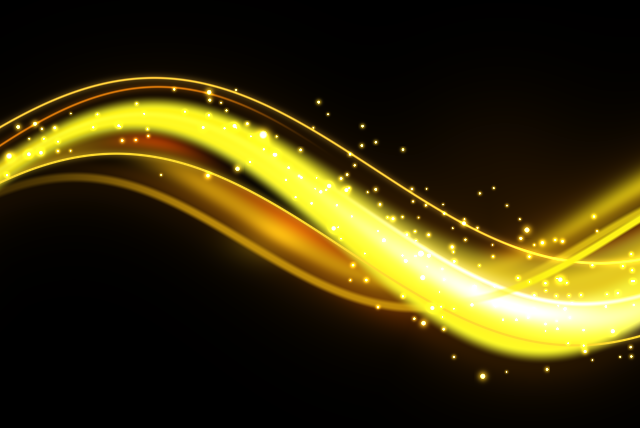
Write a Shadertoy shader that draws this background.

```glsl
// Glowing golden ribbons sweep over black, with thin light trails and sparks.
// Every ribbon follows a cosine wave given by one crest and one trough;
// sparks are jittered points in grid cells, thinned out away from the ribbon.

const float PI = 3.14159;
const vec3 BROWN  = vec3(0.31, 0.17, 0.01);
const vec3 EMBER  = vec3(0.76, 0.23, 0.00);
const vec3 GOLD   = vec3(0.82, 0.61, 0.05);
const vec3 YELLOW = vec3(1.00, 0.96, 0.09);
const vec3 PALE   = vec3(1.00, 1.00, 0.80);

// Approximate signed distance to a wave, positive above it
float waveDist(vec2 p, vec2 crest, vec2 trough) {
    float k = PI / (trough.x - crest.x);
    float a = 0.5 * (crest.y - trough.y);
    float phase = k * (p.x - crest.x);
    float height = trough.y + a + a * cos(phase);
    float slope = a * k * sin(phase);
    return (p.y - height) / sqrt(1.0 + slope * slope);
}

float bell(float d, float width) {
    return exp(-d * d / (width * width));
}

// Smooth-edged stroke of a given half width
float stroke(float d, float halfWidth, float soft) {
    return 1.0 - smoothstep(halfWidth - soft, halfWidth + soft, abs(d));
}

// Fine trail: crisp core with a faint halo
float trail(float d, float px) {
    return stroke(d, 0.0022, max(px, 0.0012)) + 0.25 * bell(d, 0.010);
}

vec3 hash3(vec2 cell) {
    vec3 q = fract(cell.xyx * vec3(0.1031, 0.1030, 0.0973));
    q += dot(q, q.yxz + 33.33);
    return fract((q.xxy + q.yzz) * q.zyx);
}

// Round spark with a white heart
vec3 spark(float d, float radius) {
    return PALE * (1.0 - smoothstep(radius * 0.5, radius, d))
         + vec3(0.75, 0.62, 0.10) * exp(-d * d / (radius * radius * 2.2));
}

// One layer of sparks scattered around the ribbon
vec3 sparkLayer(vec2 p, float size, float radius, float amount, float seed) {
    vec2 cell = floor(p / size);
    vec3 h = hash3(cell + seed);
    vec2 center = (cell + mix(vec2(0.25), vec2(0.75), h.xy)) * size;
    float spread = mix(0.055, 0.14, smoothstep(0.3, 1.2, center.x));
    float d = waveDist(center, vec2(0.34, 0.73), vec2(1.35, 0.32));
    float chance = amount * bell(d, spread);
    float r = radius * mix(0.55, 1.0, fract(h.z * 57.0));
    return step(h.z, chance) * spark(length(p - center), r);
}

void mainImage(out vec4 fragColor, in vec2 fragCoord) {
    vec2 p = fragCoord / iResolution.y;
    p.x *= 1.5 * iResolution.y / iResolution.x;
    float px = 1.0 / iResolution.y;

    // Guiding waves
    float upper = waveDist(p, vec2(0.361, 0.762), vec2(1.25, 0.379));
    float lower = waveDist(p, vec2(0.312, 0.697), vec2(1.27, 0.166));
    float thinLow = waveDist(p, vec2(0.273, 0.641), vec2(1.348, 0.193));
    float hem = waveDist(p, vec2(0.176, 0.586), vec2(0.977, 0.281));
    float swath = waveDist(p, vec2(0.195, 0.658), vec2(0.996, 0.326));
    float core = waveDist(p, vec2(0.312, 0.707), vec2(1.367, 0.258));

    // Brown haze around the whole shape
    float above = min(upper, swath - 0.03);
    float below = min(-lower, -hem);
    float haze = exp(-max(max(above, below), 0.0) / 0.065);
    float hazeX = mix(0.45, 0.85, bell(p.x - 1.1, 0.45));
    vec3 col = BROWN * haze * hazeX * smoothstep(-0.06, 0.05, max(above, below));
    col += BROWN * 0.3 * bell(length(p - vec2(1.17, 0.56)), 0.22);

    // Embers under the lower trail and beside the right bend
    float under = smoothstep(0.004, -0.004, thinLow);
    float emberA = under * bell(thinLow + 0.025, 0.055) * bell(p.x - 0.70, 0.21);
    float emberB = bell(upper - 0.01, 0.03) * smoothstep(1.1, 1.25, p.x);
    float emberC = bell(lower + 0.025, 0.022) * bell(p.x - 0.36, 0.12);
    col += EMBER * (emberA + 0.45 * emberB + 0.8 * emberC);

    // Lower golden ribbon, its hem, and the rising right-hand stroke
    float goldX = smoothstep(0.22, 0.5, p.x);
    vec3 goldTone = mix(GOLD, YELLOW, 0.6 * smoothstep(1.15, 1.45, p.x));
    col = mix(col, goldTone, 0.9 * goldX * bell(swath, 0.036));
    col += vec3(0.25, 0.22, 0.03) * bell(length((p - vec2(0.63, 0.44)) * vec2(0.6, 1.0)), 0.05);
    col = mix(col, BROWN * 1.3, 0.55 * bell(hem - 0.022, 0.022) * smoothstep(0.0, 0.5, p.x));
    col = mix(col, goldTone, stroke(hem, 0.009, 0.006) * mix(0.25, 0.85, smoothstep(0.0, 0.55, p.x)));

    // Golden fill near the left end
    float leftFill = smoothstep(-0.005, 0.005, thinLow) * smoothstep(0.03, -0.02, lower);
    col = mix(col, GOLD * 0.75, leftFill * smoothstep(0.38, 0.12, p.x) * 0.8);

    // Main ribbon with lengthwise sheen
    float topSoft = mix(0.018, 0.045, smoothstep(0.5, 1.2, p.x));
    float body = smoothstep(topSoft, -topSoft, upper) * smoothstep(-0.018, 0.018, lower);
    float t = lower / max(lower - upper, 0.01);
    float sheen = 0.5 + 0.3 * sin(t * 13.0 + 1.0) + 0.2 * sin(t * 23.0 + p.x * 2.0);
    float shade = smoothstep(0.7, 1.3, p.x) * smoothstep(0.2, 0.75, t);
    vec3 bodyTone = mix(YELLOW, vec3(0.88, 0.74, 0.09), shade * (1.0 - 0.4 * sheen));
    bodyTone = mix(bodyTone, GOLD, 0.45 * smoothstep(0.2, 0.0, p.x) * t);
    col = mix(col, bodyTone, body);
    col += vec3(0.0, 0.04, 0.10) * body * sheen;

    // White-hot core
    float heat = bell(p.x - 1.2, 0.36);
    col += vec3(0.25, 0.25, 0.85) * heat * bell(core, 0.036);
    col += vec3(0.2, 0.2, 0.5) * stroke(core - 0.032, 0.004, 0.004) * smoothstep(0.7, 1.1, p.x);

    // Light trails
    float thinTop = waveDist(p, vec2(0.361, 0.818), vec2(1.406, 0.385));
    float amber = waveDist(p, vec2(0.371, 0.797), vec2(1.35, 0.36));
    float rising = waveDist(p, vec2(0.20, 0.625), vec2(1.035, 0.293));
    col += vec3(0.85, 0.68, 0.20) * trail(thinTop, px);
    col += vec3(0.65, 0.36, 0.03) * trail(amber, px) * smoothstep(0.8, 0.4, p.x);
    col = mix(col, vec3(1.0, 0.86, 0.18), min(trail(thinLow, px), 1.0));
    col = mix(col, YELLOW, stroke(rising, 0.008, 0.004) * smoothstep(1.05, 1.3, p.x));

    // Scattered sparks, fine to large, and one bright flare
    for (int i = 0; i < 3; i++) {
        float n = float(i);
        col += sparkLayer(p, 0.030 + 0.022 * n, 0.0042 + 0.0022 * n, 0.42 - 0.06 * n, 17.0 * n + 5.0);
    }
    col += spark(length(p - vec2(0.617, 0.685)), 0.011);

    fragColor = vec4(clamp(col, 0.0, 1.0), 1.0);
}
```
